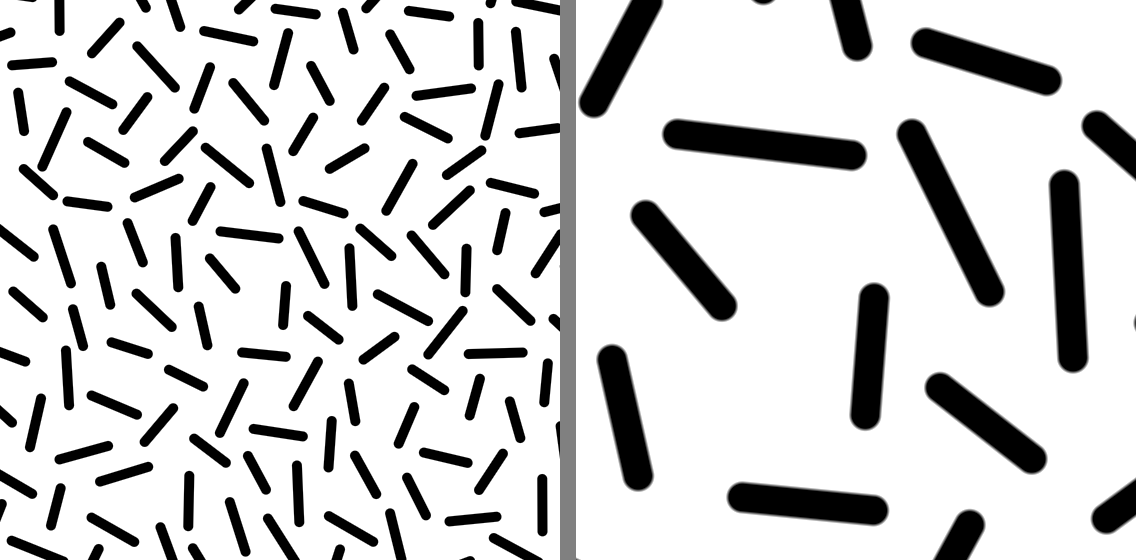
Left: the whole. Right: its middle third, enlarged.
Reproduce this pattern procedurally as a three.js fragment shader.

```glsl
// Scattered black round-ended sticks on white, in random directions.
// Sticks sit on a turned, jittered checkerboard: even cells are placed freely,
// odd cells try several poses and keep one that stays clear of its neighbours.

#define CELL 0.0967        // grid spacing, in canvas widths
#define GRID_TURN 0.46     // turn of the grid, in radians
#define RADIUS 0.0089      // half the stick thickness
#define HALF_MIN 0.034     // half of the shortest stick axis
#define HALF_MAX 0.054     // half of the longest stick axis
#define JITTER_EVEN 0.15   // wander of even sticks, in cells
#define JITTER_ODD 0.20    // wander of odd sticks, in cells
#define CLEARANCE 0.42     // wanted distance between axes, in cells
#define TRIES 10           // poses tried by an odd stick
#define EDGE 0.002         // width of the soft edge
#define SEED 17.0

varying vec2 vUv;

const vec3 PAPER = vec3(1.0);
const vec3 INK = vec3(0.0);

vec4 hash4(vec3 p) {
  vec4 q = fract(p.xyzx * vec4(0.1031, 0.1030, 0.0973, 0.1099));
  q += dot(q, q.wzxy + 33.33);
  return fract((q.xxyz + q.yzzw) * q.zywx);
}

float cross2(vec2 a, vec2 b) { return a.x * b.y - a.y * b.x; }

// A stick is vec4(centre, half axis vector), in grid units.
vec4 makeStick(vec2 cell, float attempt, float jitter) {
  vec4 h = hash4(vec3(cell + 50.0, attempt + SEED));
  float size = hash4(vec3(cell + 90.0, SEED)).x;
  float spin = 6.28319 * h.x;
  vec2 centre = cell + 0.5 + jitter * sqrt(h.y) * vec2(cos(spin), sin(spin));
  // lean from upright, with few sticks lying flat
  float s = 2.0 * h.z - 1.0;
  float angle = 1.5708 * (1.0 + s * (0.75 + 0.25 * s * s)) + GRID_TURN;
  float halfAxis = mix(HALF_MIN, HALF_MAX, size * size) / CELL;
  return vec4(centre, halfAxis * vec2(cos(angle), sin(angle)));
}

float axisDistance(vec2 p, vec4 stick) {
  vec2 d = p - stick.xy;
  float t = clamp(dot(d, stick.zw) / dot(stick.zw, stick.zw), -1.0, 1.0);
  return length(d - stick.zw * t);
}

// Distance between two axes, zero where they cross.
float stickGap(vec4 a, vec4 b) {
  vec2 d = b.xy - a.xy;
  float turn = abs(cross2(a.zw, b.zw));
  if (abs(cross2(d, b.zw)) < turn && abs(cross2(d, a.zw)) < turn) return 0.0;
  float fromA = min(axisDistance(a.xy + a.zw, b), axisDistance(a.xy - a.zw, b));
  float fromB = min(axisDistance(b.xy + b.zw, a), axisDistance(b.xy - b.zw, a));
  return min(fromA, fromB);
}

vec4 evenStick(vec2 cell) { return makeStick(cell, 0.0, JITTER_EVEN); }

// First pose with enough clearance, or else the clearest one.
vec4 oddStick(vec2 cell) {
  vec4 east = evenStick(cell + vec2(1.0, 0.0));
  vec4 west = evenStick(cell - vec2(1.0, 0.0));
  vec4 north = evenStick(cell + vec2(0.0, 1.0));
  vec4 south = evenStick(cell - vec2(0.0, 1.0));
  vec4 best = vec4(0.0);
  float bestGap = -1.0;
  for (int i = 0; i < TRIES; i++) {
    vec4 stick = makeStick(cell, float(i), JITTER_ODD);
    float gap = min(min(stickGap(stick, east), stickGap(stick, west)),
                    min(stickGap(stick, north), stickGap(stick, south)));
    if (gap > bestGap) {
      bestGap = gap;
      best = stick;
    }
    if (bestGap > CLEARANCE) break;
  }
  return best;
}

void main() {
  float c = cos(GRID_TURN), s = sin(GRID_TURN);
  vec2 p = vec2(c * vUv.x - s * vUv.y, s * vUv.x + c * vUv.y) / CELL;
  vec2 home = floor(p);

  // nearest axis among the surrounding cells
  float nearest = 9.0;
  for (int y = -1; y <= 1; y++) {
    for (int x = -1; x <= 1; x++) {
      vec2 cell = home + vec2(float(x), float(y));
      if (length(p - cell - 0.5) > 0.95) continue;
      vec4 stick;
      if (mod(cell.x + cell.y, 2.0) < 0.5) stick = evenStick(cell);
      else stick = oddStick(cell);
      nearest = min(nearest, axisDistance(p, stick));
    }
  }

  float ink = clamp(0.5 - (nearest * CELL - RADIUS) / EDGE, 0.0, 1.0);
  gl_FragColor = vec4(mix(PAPER, INK, ink), 1.0);
}
```
